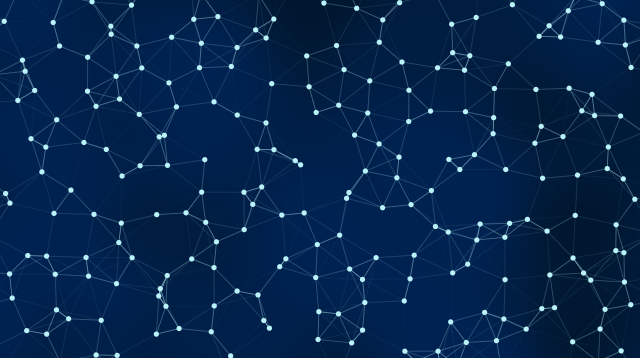
Give the GLSL for this background, as a Shadertoy shader.

```glsl
// Network of pale dots joined by fading thin lines over a mottled navy ground.

const float ROWS = 11.0;         // grid cells per canvas height
const float DOT_RADIUS = 0.08;   // lengths below are in cells
const float LINE_WIDTH = 0.028;
const float LINK_REACH = 1.6;
const float LINK_OPACITY = 0.9;
const float JITTER = 0.92;
const int SPAN = 5;              // cells searched along each axis
const int COUNT = SPAN * SPAN;

const vec3 NAVY_DARK = vec3(0.0, 0.09, 0.19);
const vec3 NAVY_LIGHT = vec3(0.0, 0.135, 0.32);
const vec3 PALE_CYAN = vec3(0.73, 0.95, 0.98);

float hash(vec2 p) {
    return fract(sin(dot(p, vec2(127.1, 311.7))) * 43758.545);
}

float valueNoise(vec2 p) {
    vec2 cell = floor(p);
    vec2 f = fract(p);
    f = f * f * (3.0 - 2.0 * f);
    float low = mix(hash(cell), hash(cell + vec2(1.0, 0.0)), f.x);
    float high = mix(hash(cell + vec2(0.0, 1.0)), hash(cell + vec2(1.0)), f.x);
    return mix(low, high, f.y);
}

// One node per cell, moved randomly inside it
vec2 nodePosition(vec2 cell) {
    vec2 offset = vec2(hash(cell), hash(cell + vec2(37.2, 17.9)));
    return cell + 0.5 + (offset - 0.5) * JITTER;
}

float segmentDistance(vec2 p, vec2 a, vec2 b) {
    vec2 ap = p - a;
    vec2 ab = b - a;
    float t = clamp(dot(ap, ab) / max(dot(ab, ab), 1e-5), 0.0, 1.0);
    return length(ap - ab * t);
}

// Share of a pixel-wide interval that lies inside a stripe
float stripeCoverage(float dist, float width, float pixel) {
    float top = min(dist + 0.5 * pixel, 0.5 * width);
    float bottom = max(dist - 0.5 * pixel, -0.5 * width);
    return max(top - bottom, 0.0) / pixel;
}

float discCoverage(float dist, float radius, float pixel) {
    return clamp((radius - dist) / pixel + 0.5, 0.0, 1.0);
}

// Close nodes are linked strongly, distant ones faintly or not at all
float linkOpacity(float span, float reach) {
    return LINK_OPACITY * pow(max(1.0 - span / reach, 0.0), 1.3);
}

vec3 background(vec2 p) {
    vec2 turned = mat2(0.8, 0.6, -0.6, 0.8) * p;
    float cloud = 0.65 * valueNoise(p * 0.24) + 0.35 * valueNoise(turned * 0.4 + 9.0);
    return mix(NAVY_DARK, NAVY_LIGHT, smoothstep(0.2, 0.75, cloud));
}

void mainImage(out vec4 fragColor, in vec2 fragCoord) {
    float pixel = ROWS / iResolution.y;
    vec2 p = fragCoord * pixel + vec2(23.0, 41.0);

    // Gather the nodes around this point
    vec2 nodes[COUNT];
    vec2 corner = floor(p) - float(SPAN / 2);
    for (int i = 0; i < COUNT; i++) {
        nodes[i] = nodePosition(corner + vec2(i % SPAN, i / SPAN));
    }

    // Accumulate dots, and links between every pair in reach
    float dots = 0.0;
    float gap = 1.0;
    for (int i = 0; i < COUNT; i++) {
        dots = max(dots, discCoverage(distance(p, nodes[i]), DOT_RADIUS, pixel));
        for (int j = i + 1; j < COUNT; j++) {
            float span = distance(nodes[i], nodes[j]);
            if (span > LINK_REACH) continue;
            float dist = segmentDistance(p, nodes[i], nodes[j]);
            float coverage = stripeCoverage(dist, LINE_WIDTH, pixel);
            gap *= 1.0 - coverage * linkOpacity(span, LINK_REACH);
        }
    }

    // Layer ground, links and dots
    vec3 color = mix(background(p), PALE_CYAN, 1.0 - gap);
    color = mix(color, PALE_CYAN, dots);
    fragColor = vec4(color, 1.0);
}
```
